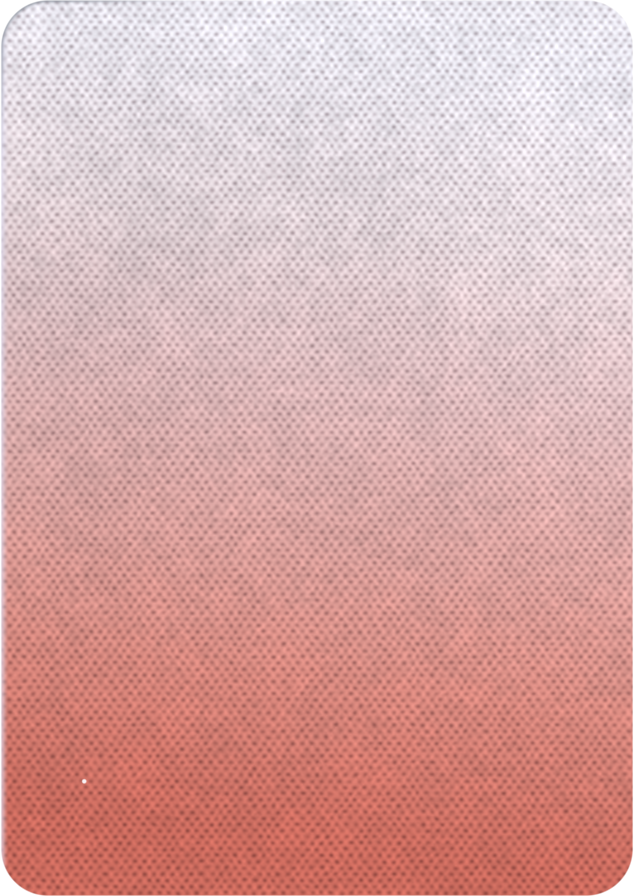
Reproduce this texture procedurally as a Shadertoy shader.

```glsl
// A rounded card of woven cloth that fades from pale lilac to coral red.
// Colour stops form a tilted gradient, layered noise mottles it, and
// staggered pits between crossing diagonal threads make the weave.
#define COLUMNS 66.0
#define ROWS 144.0
#define PIT_DEPTH 0.15
#define THREAD_LIGHT 0.05
#define MOTTLE 0.035
#define PATCH 0.05
#define GRAIN 0.06
#define WOBBLE 0.3
#define TILT 0.09
#define CORNER 0.052
#define RIM_WIDTH 0.006

float hash(vec2 p) {
    return fract(sin(dot(p, vec2(127.1, 311.7))) * 43758.5453);
}

float noise(vec2 p) {
    vec2 i = floor(p), f = fract(p);
    f = f * f * (3.0 - 2.0 * f);
    return mix(mix(hash(i), hash(i + vec2(1, 0)), f.x),
               mix(hash(i + vec2(0, 1)), hash(i + vec2(1, 1)), f.x), f.y);
}

float fbm(vec2 p) {
    float sum = 0.0, gain = 0.5;
    for (int i = 0; i < 4; i++) {
        sum += gain * noise(p);
        p = mat2(0.8, 0.6, -0.6, 0.8) * p * 2.03 + 17.3;
        gain *= 0.6;
    }
    return sum / 1.088;
}

float roundedBox(vec2 p, vec2 halfSize, float radius) {
    vec2 q = abs(p) - halfSize + radius;
    return length(max(q, 0.0)) + min(max(q.x, q.y), 0.0) - radius;
}

// Soft spot in shade, measured in aspect-corrected units
float blob(vec2 p, vec2 centre, vec2 size) {
    vec2 d = (p - centre) / size;
    return exp(-dot(d, d));
}

// Dye from the top (0) to the bottom (1)
vec3 dye(float t) {
    vec3 c = vec3(0.895, 0.885, 0.92);
    c = mix(c, vec3(0.88, 0.825, 0.845), smoothstep(0.02, 0.29, t));
    c = mix(c, vec3(0.86, 0.73, 0.74), smoothstep(0.22, 0.45, t));
    c = mix(c, vec3(0.845, 0.64, 0.63), smoothstep(0.38, 0.60, t));
    c = mix(c, vec3(0.83, 0.535, 0.50), smoothstep(0.54, 0.78, t));
    return mix(c, vec3(0.785, 0.41, 0.36), smoothstep(0.70, 0.97, t));
}

// Staggered pits, slightly uneven, with light diagonal threads between them
float weave(vec2 uv, vec2 p) {
    vec2 cell = uv * vec2(COLUMNS, ROWS);
    cell += WOBBLE * (vec2(noise(p * 55.0), noise(p * 55.0 + 40.0)) - 0.5);
    // Both waves have their troughs on the pit centres
    vec2 phase = 6.2832 * (cell.x - 0.5 + vec2(0.5, -0.5) * (cell.y - 0.5));
    float threads = -0.5 * (cos(phase.x) + cos(phase.y));
    cell.x += 0.5 * mod(floor(cell.y), 2.0);
    vec2 f = fract(cell) - 0.5;
    float pit = exp(-dot(f * f, vec2(14.0, 10.0)));
    float strength = 0.6 + 0.8 * hash(floor(cell));
    return PIT_DEPTH * (pit * strength - 0.25) - THREAD_LIGHT * threads;
}

void mainImage(out vec4 fragColor, in vec2 fragCoord) {
    vec2 uv = fragCoord / iResolution.xy;
    vec2 p = fragCoord / iResolution.y;
    float aspect = iResolution.x / iResolution.y;
    float pixel = 1.0 / iResolution.y;

    // Tilted fade with faint stains and smaller patches
    float cloud = fbm(p * 12.0 + 3.0) - 0.5;
    float patches = fbm(p * 48.0 + 11.0) - 0.5;
    float t = 1.0 - uv.y + TILT * (0.5 - uv.x) + 0.03 * cloud + 0.02 * patches;
    vec3 colour = dye(t);
    float shade = 1.0 + 2.0 * (MOTTLE * cloud + PATCH * patches);
    shade -= 0.03 * blob(p, vec2(0.20, 0.75), vec2(0.15, 0.13));
    shade -= 0.025 * blob(p, vec2(0.42, 0.67), vec2(0.08, 0.10));
    shade -= 0.03 * blob(p, vec2(0.08, 0.60), vec2(0.12, 0.16));
    shade += 0.025 * blob(p, vec2(0.64, 0.76), vec2(0.14, 0.28));
    colour *= shade;

    // Fibre grain and pits
    vec2 turned = mat2(0.8, 0.6, -0.6, 0.8) * p;
    float grain = noise(turned * 190.0) + noise(p * 330.0) - 1.0;
    colour *= 1.0 + GRAIN * grain;
    float contrast = mix(1.1, 0.9, uv.y);
    colour *= 1.0 - contrast * weave(uv, p) * vec3(0.94, 1.08, 1.03);

    // Cool light along the left edge, grey line round the upper left corner
    vec2 centre = vec2(aspect, 1.0) * 0.5;
    float edge = roundedBox(p - centre, centre - vec2(0.0015, 0.0005), CORNER);
    float leftRim = 1.0 - smoothstep(0.0, RIM_WIDTH * 1.6, p.x);
    colour = mix(colour, vec3(0.87, 0.86, 0.94), 0.75 * leftRim);
    float upperLeft = smoothstep(0.80, 1.0, uv.y) * (1.0 - smoothstep(0.05, 0.35, uv.x));
    float rim = edge / (RIM_WIDTH * 0.45);
    colour = mix(colour, vec3(0.50, 0.53, 0.57), 0.65 * upperLeft * exp(-rim * rim));

    // Small white fleck
    float fleck = length(p - vec2(0.094, 0.128)) - 0.0024;
    colour = mix(colour, vec3(0.98, 0.95, 0.96), 1.0 - smoothstep(-pixel, pixel, fleck));

    // White ground outside the card
    colour = mix(colour, vec3(1.0), smoothstep(-pixel, pixel, edge));
    fragColor = vec4(clamp(colour, 0.0, 1.0), 1.0);
}
```
